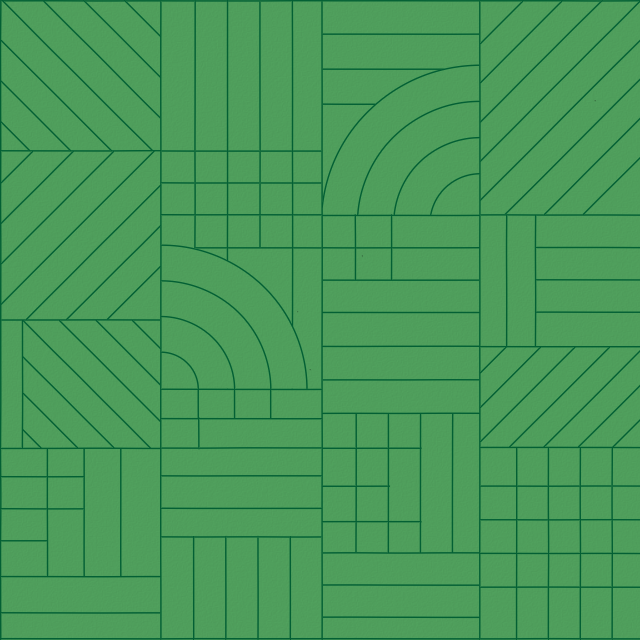
This pattern is drawn by a WebGL 2 fragment shader. Its source:

```glsl
#version 300 es
precision highp float;
// Patchwork of four columns of tiles, each ruled with thin lines: stripes, grids,
// diagonals and two quarter-circle fans. Every group of lines is one evenly spaced
// family clipped to a box; all merge into one distance, inked over grainy paper.

uniform vec2 u_resolution;
out vec4 fragColor;

const float SIZE = 768.0;        // layout units across the canvas
const float LINE_WIDTH = 1.72;
const float WOBBLE = 0.4;        // hand-drawn drift of the lines
const float GRAIN = 0.04;
const float GRAIN_SIZE = 1.5;
const float SPECK_CELL = 96.0;
const float SPECK_CHANCE = 0.05;
const vec3 PAPER = vec3(0.31, 0.62, 0.36);
const vec3 INK = vec3(0.01, 0.375, 0.205);
const vec4 COL = vec4(193.0, 386.5, 575.8, 768.0);  // right edges of the columns

vec2 p;              // current point, y measured downward
float ink = 1e5;     // distance to the nearest line

float hash(vec2 cell) {
  vec3 h = fract(cell.xyx * vec3(0.1031, 0.1030, 0.0973));
  h += dot(h, h.yzx + 33.33);
  return fract((h.x + h.y) * h.z);
}

float noise(vec2 x) {
  vec2 i = floor(x), f = fract(x);
  f = f * f * (3.0 - 2.0 * f);
  return mix(mix(hash(i), hash(i + vec2(1, 0)), f.x),
             mix(hash(i + vec2(0, 1)), hash(i + vec2(1, 1)), f.x), f.y);
}

// box = left, top, right, bottom
float boxDistance(vec4 box) {
  vec2 d = max(box.xy - p, p - box.zw);
  return max(d.x, d.y);
}

// distance from t to the nearest of count marks: first, first + gap, ...
float marks(float t, float first, float gap, float count) {
  float n = clamp(round((t - first) / gap), 0.0, count - 1.0);
  return abs(t - first - n * gap);
}

void rows(float left, float right, float first, float gap, float count) {
  float ends = max(left - p.x, p.x - right);
  ink = min(ink, max(marks(p.y, first, gap, count), ends));
}

void columns(float top, float bottom, float first, float gap, float count) {
  float ends = max(top - p.y, p.y - bottom);
  ink = min(ink, max(marks(p.x, first, gap, count), ends));
}

// lines where x + lean * y = first + n * gap
void diagonals(vec4 box, float lean, float first, float gap, float count) {
  float d = marks(p.x + lean * p.y, first, gap, count) * 0.7071;
  ink = min(ink, max(d, boxDistance(box)));
}

// concentric arcs, flattened by squash; the outermost hides lines drawn before it
void fan(vec4 box, vec2 center, float squash, float first, float gap, float count) {
  float r = length((p - center) * vec2(1.0, squash)), clip = boxDistance(box);
  ink = max(ink, -max(r - first - gap * (count - 1.0), clip));
  ink = min(ink, max(marks(r, first, gap, count), clip));
}

void firstColumn() {
  diagonals(vec4(0, 0, COL.x, 181), -1.0, -145.0, 49.0, 7.0);
  diagonals(vec4(0, 181, COL.x, 384), 1.0, 221.0, 48.5, 7.0);
  diagonals(vec4(27, 384, COL.x, 538), -1.0, -488.0, 43.7, 7.0);
  rows(0.0, COL.x, 181.0, 1.0, 1.0);
  rows(0.0, COL.x, 384.0, 154.0, 3.0);
  rows(0.0, COL.x, 735.5, 1.0, 1.0);
  columns(384.0, 538.0, 27.0, 1.0, 1.0);
  columns(538.0, 692.0, 57.0, 44.0, 3.0);
  rows(0.0, 100.0, 572.0, 38.5, 2.0);
  rows(0.0, 57.0, 649.0, 1.0, 1.0);
}

void secondColumn() {
  columns(0.0, 297.0, 234.0, 39.0, 4.0);
  columns(297.0, 467.0, 273.0, 78.0, 2.0);
  rows(COL.x, COL.y, 181.3, 38.2, 3.0);
  rows(234.0, COL.y, 297.5, 1.0, 1.0);
  fan(vec4(COL.x, 290, COL.y, 467), vec2(COL.x, 467), 1.015, 45.0, 43.5, 4.0);
  rows(COL.x, COL.y, 467.2, 35.2, 3.0);
  rows(COL.x, COL.y, 571.0, 39.0, 2.0);
  rows(COL.x, COL.y, 644.3, 1.0, 1.0);
  columns(467.0, 502.0, 238.0, 43.4, 3.0);
  columns(502.0, 538.0, 238.5, 1.0, 1.0);
  columns(644.0, SIZE, 232.5, 38.6, 4.0);
}

void thirdColumn() {
  rows(COL.y, COL.z, 41.0, 42.0, 3.0);
  fan(vec4(COL.y, 70, COL.z, 258), vec2(COL.z, 268.5), 1.0, 60.0, 43.4, 4.0);
  rows(COL.y, COL.z, 258.5, 38.8, 4.0);
  rows(COL.y, COL.z, 415.6, 40.2, 3.0);
  columns(258.0, 336.0, 426.4, 43.4, 2.0);
  columns(496.0, 663.0, 427.3, 38.6, 4.0);
  rows(COL.y, 505.0, 538.0, 88.0, 2.0);
  rows(COL.y, 467.0, 583.5, 1.0, 1.0);
  rows(COL.y, COL.z, 663.5, 38.6, 3.0);
}

void fourthColumn() {
  diagonals(vec4(COL.z, 0, COL.w, 258), 1.0, 629.0, 46.9, 8.0);
  diagonals(vec4(COL.z, 416, COL.w, 537), 1.0, 1024.0, 41.3, 7.0);
  rows(COL.z, COL.w, 258.0, 158.0, 2.0);
  columns(258.0, 416.0, 608.0, 34.7, 2.0);
  rows(643.0, COL.w, 297.0, 38.8, 3.0);
  rows(COL.z, COL.w, 537.0, 1.0, 1.0);
  rows(COL.z, COL.w, 583.3, 40.4, 4.0);
  columns(537.0, SIZE, 620.0, 38.2, 4.0);
}

void main() {
  vec2 uv = gl_FragCoord.xy / u_resolution;
  vec2 sheet = vec2(uv.x, 1.0 - uv.y) * SIZE;
  float pixel = SIZE / min(u_resolution.x, u_resolution.y);
  p = sheet + WOBBLE * (vec2(noise(sheet / 60.0), noise(sheet / 60.0 + 71.0)) - 0.5);

  firstColumn(); secondColumn(); thirdColumn(); fourthColumn();
  // outer frame and column dividers
  rows(0.0, SIZE, 1.0, SIZE - 2.5, 2.0);
  columns(0.0, SIZE, 0.8, COL.x - 0.8, 2.0);
  columns(0.0, SIZE, COL.y, COL.z - COL.y, 2.0);

  // fine paper grain, balanced so that it leaves no blotches, and rare specks
  vec2 g = sheet / GRAIN_SIZE;
  float grain = 0.7 * (noise(g) - noise(g + vec2(0.9, 0.7)));
  vec2 cell = floor(sheet / SPECK_CELL);
  vec2 speck = (cell + 0.1 + 0.8 * vec2(hash(cell + 11.0), hash(cell + 37.0))) * SPECK_CELL;
  float spot = smoothstep(1.4, 0.3, length(sheet - speck)) * step(hash(cell + 5.0), SPECK_CHANCE);
  vec3 color = PAPER * (1.0 + GRAIN * grain) * (1.0 - 0.25 * spot);

  float coverage = clamp(0.5 + (0.5 * LINE_WIDTH - ink) / pixel, 0.0, 1.0);
  fragColor = vec4(mix(color, INK, coverage), 1.0);
}
```
